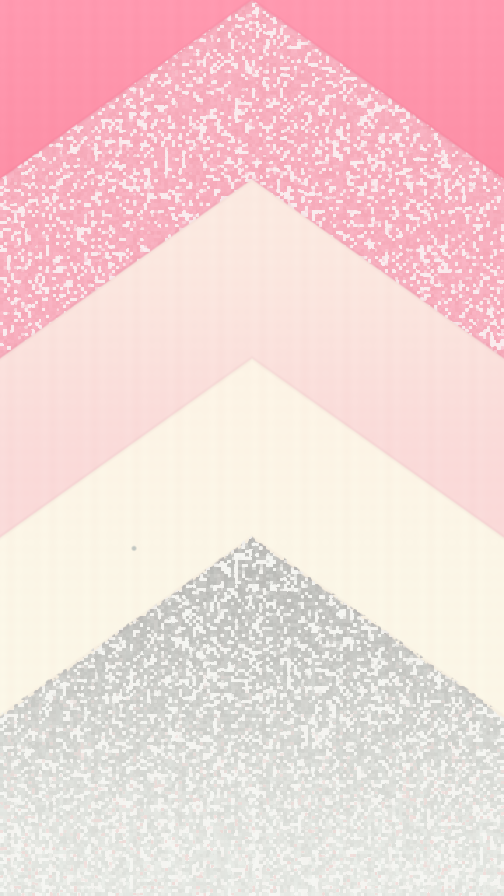
A Shadertoy shader for this background:

```glsl
vec2 hash2(vec2 p) {
    vec3 q = fract(p.xyx * vec3(0.1031, 0.1030, 0.0973));
    q += dot(q, q.yzx + 33.33);
    return fract((q.xx + q.yz) * q.zy);
}

// Cellular noise: softly joined square flecks, each with two random values
vec2 flecks(vec2 p) {
    vec2 cell = floor(p), sum = vec2(0.0);
    float total = 0.0;
    for (int j = -1; j <= 1; j++) {
        for (int i = -1; i <= 1; i++) {
            vec2 id = cell + vec2(i, j);
            vec2 center = id + 0.5 + 0.3 * (hash2(id + 71.0) - 0.5);
            vec2 away = abs(p - center);
            float weight = exp(-16.0 * max(away.x, away.y));
            sum += weight * hash2(id);
            total += weight;
        }
    }
    return sum / total;
}

// Blend weight for everything below chevron number n
float below(float band, float n) {
    float w = fwidth(band) * 0.7 + 0.002;
    return smoothstep(n - w, n + w, band);
}

void mainImage(out vec4 fragColor, in vec2 fragCoord) {
    vec2 uv = fragCoord / iResolution.xy;
    float depth = 1.0 - uv.y;
    float band = depth * 5.0 - 2.0 * abs(uv.x - 0.5);
    vec2 grain = flecks(uv * vec2(144.0, 256.0));

    // Plain paper bands
    vec3 rose = mix(vec3(1.0, 0.60, 0.69), vec3(0.99, 0.56, 0.65), depth * 5.0);
    vec3 blush = mix(vec3(0.985, 0.915, 0.88), vec3(0.98, 0.855, 0.85),
                     smoothstep(0.22, 0.55, depth));
    vec3 cream = mix(vec3(0.99, 0.955, 0.90), vec3(0.985, 0.965, 0.905),
                     smoothstep(0.4, 0.7, depth));

    // Pink glitter
    vec3 pink = mix(vec3(0.96, 0.66, 0.72), vec3(0.98, 0.71, 0.77), grain.y);
    pink = mix(pink, vec3(0.98, 0.92, 0.93), smoothstep(0.66, 0.80, grain.x));

    // Silver glitter, paling toward the foot
    float pale = smoothstep(0.62, 1.0, depth);
    vec3 silver = mix(vec3(0.76, 0.76, 0.745), vec3(0.90, 0.91, 0.89), pale);
    silver += 0.06 * (grain.y - 0.5);
    silver = mix(silver, vec3(0.96, 0.96, 0.945), smoothstep(0.60, 0.76, grain.x));
    silver = mix(silver, vec3(0.94, 0.83, 0.82),
                 0.7 * pale * smoothstep(0.90, 0.96, grain.y));

    // Stack the chevrons from the top down
    vec3 color = mix(rose, pink, below(band, 0.0));
    color = mix(color, blush, below(band, 1.0));
    color = mix(color, cream, below(band, 2.0));
    color = mix(color, silver, below(band, 3.0 + 0.03 * (grain.y - 0.5)));

    // Faint woven ripple and a darker fold along each seam
    float weave = sin(uv.x * 226.0) + sin(uv.x * 151.0 + 1.3) + 0.6 * sin(uv.y * 402.0);
    color += weave * vec3(0.001, 0.003, 0.003);
    float seam = abs(band - clamp(round(band), 0.0, 3.0));
    color -= vec3(0.02, 0.03, 0.025) * (1.0 - smoothstep(0.0, 0.025, seam));

    // One small fleck on the cream paper
    float speck = length((uv - vec2(0.266, 0.388)) * vec2(1.0, 1.78));
    color = mix(color, vec3(0.76, 0.78, 0.76), 1.0 - smoothstep(0.002, 0.007, speck));
    fragColor = vec4(clamp(color, 0.0, 1.0), 1.0);
}
```
